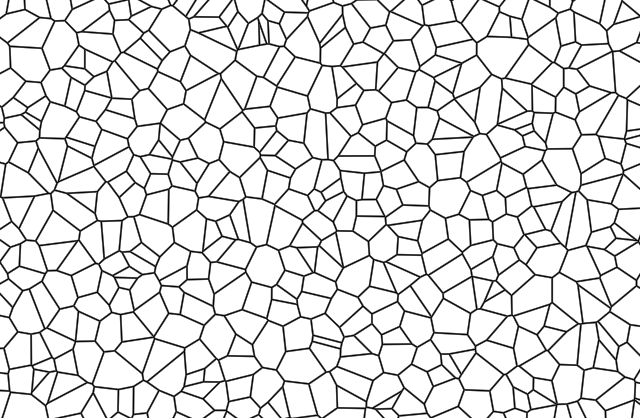
A Shadertoy shader for this pattern:

```glsl
// Thin black Voronoi cell walls on white paper.
// Each square tile holds a few randomly placed seeds; the first pass finds the
// nearest seed, the second the distance to the closest wall around it.

const float TILES_PER_HEIGHT = 9.5;
const int SEEDS_PER_TILE = 3;
const int REACH = 2;               // tiles searched in each direction
const float LINE_RADIUS = 0.0034;  // in canvas heights
const float LINE_FALLOFF = 1.4;    // shape of the soft line edge
const vec3 INK = vec3(0.0);
const vec3 PAPER = vec3(1.0);

// Integer hash (PCG style), two values in 0..1
vec2 hash2(ivec3 key) {
    uvec3 v = uvec3(key + 4096) * 1664525u + 1013904223u;
    v.x += v.y * v.z;
    v.y += v.z * v.x;
    v.z += v.x * v.y;
    v ^= v >> 16u;
    v.x += v.y * v.z;
    v.y += v.z * v.x;
    return vec2(v.xy >> 8u) / 16777216.0;
}

// Position of one seed of a tile
vec2 seedPosition(ivec2 tile, int index) {
    return vec2(tile) + hash2(ivec3(tile, index));
}

// Vector from p to its nearest seed
vec2 nearestSeed(vec2 p, ivec2 home) {
    vec2 nearest = vec2(100.0);
    for (int y = -REACH; y <= REACH; y++)
    for (int x = -REACH; x <= REACH; x++)
    for (int i = 0; i < SEEDS_PER_TILE; i++) {
        vec2 offset = seedPosition(home + ivec2(x, y), i) - p;
        if (dot(offset, offset) < dot(nearest, nearest)) nearest = offset;
    }
    return nearest;
}

// Distance from p to the closest bisector between its seed and the others
float wallDistance(vec2 p) {
    ivec2 home = ivec2(floor(p));
    vec2 nearest = nearestSeed(p, home);
    float wall = 100.0;
    for (int y = -REACH; y <= REACH; y++)
    for (int x = -REACH; x <= REACH; x++)
    for (int i = 0; i < SEEDS_PER_TILE; i++) {
        vec2 offset = seedPosition(home + ivec2(x, y), i) - p;
        vec2 between = offset - nearest;
        if (dot(between, between) > 1e-6)
            wall = min(wall, dot(0.5 * (offset + nearest), normalize(between)));
    }
    return max(wall, 0.0);
}

void mainImage(out vec4 fragColor, in vec2 fragCoord) {
    vec2 p = fragCoord / iResolution.y;
    float wall = wallDistance(p * TILES_PER_HEIGHT) / TILES_PER_HEIGHT;

    // Soft line, never narrower than a pixel on each side
    float radius = max(LINE_RADIUS, 1.0 / iResolution.y);
    float paperAmount = pow(clamp(wall / radius, 0.0, 1.0), LINE_FALLOFF);
    fragColor = vec4(mix(INK, PAPER, paperAmount), 1.0);
}
```
